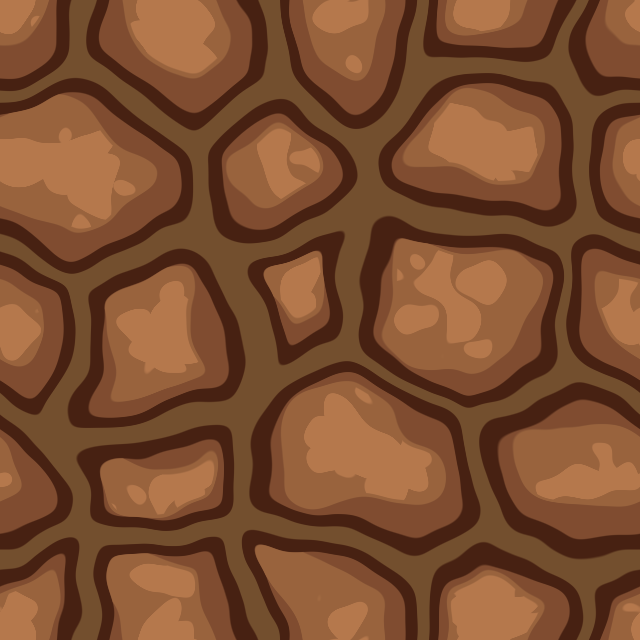
This texture is drawn by a Shadertoy shader. Its source:

```glsl
// Seamless cartoon cobblestones: outlined brown rocks with daubed highlights, set in mortar.

const int STONES = 14;

vec2 hash2(vec2 p) {
    vec2 q = vec2(dot(p, vec2(127.1, 311.7)), dot(p, vec2(269.5, 183.3)));
    return fract(sin(q) * 43758.55);
}

// Whole-number wrapping keeps opposite canvas edges identical
vec2 gradient(ivec2 cell, int period) {
    ivec2 wrapped = (cell + period) % period;
    float angle = 6.2832 * hash2(vec2(wrapped + period)).x;
    return vec2(cos(angle), sin(angle));
}

// Gradient noise that repeats once per canvas; shift is in whole cells
float noise(vec2 uv, int period, int shift) {
    vec2 p = uv * float(period), f = fract(p);
    ivec2 i = ivec2(floor(p)) + shift, e = ivec2(0, 1);
    vec2 u = f * f * f * (f * (f * 6.0 - 15.0) + 10.0);
    float a = dot(gradient(i, period), f);
    float b = dot(gradient(i + e.yx, period), f - vec2(1.0, 0.0));
    float c = dot(gradient(i + e.xy, period), f - vec2(0.0, 1.0));
    float d = dot(gradient(i + e.yy, period), f - 1.0);
    return mix(mix(a, b, u.x), mix(c, d, u.x), u.y);
}

// Shortest vector from a stone centre to p on the wrapped canvas
vec2 fromCentre(vec2 p, int id) {
    // Courses hold four and three stones in turn; the upper pair is mirrored.
    // Stones rather than joints lie across the canvas edges.
    int k = id % 7, pair = id / 7;
    float x = k < 4 ? float(k) / 4.0 + 0.04 : float(k - 4) / 3.0 - 0.08;
    float y = float(2 * pair + (k < 4 ? 0 : 1)) / 4.0;
    vec2 centre = vec2(pair == 0 ? x : -x, y);
    vec2 d = p - centre - vec2(0.08, 0.07) * (hash2(vec2(id, 7)) - 0.5);
    return d - floor(d + 0.5);
}

// A few stones away from the edges are small
float stoneSize(int id) {
    return id > 3 && id % 4 == 1 ? 0.0 : 0.55 + 0.45 * hash2(vec2(id, 3)).x;
}

float power(vec2 d, int id) {
    return dot(d, d) - 0.033 * stoneSize(id);
}

// Returns the offset from the stone centre, the rounded edge distance and the stone id
vec4 findStone(vec2 p) {
    float nearest = 9.0;
    int id = 0;
    vec2 offset = vec2(0.0);
    for (int i = 0; i < STONES; i++) {
        vec2 d = fromCentre(p, i);
        float w = power(d, i);
        if (w < nearest) { nearest = w; id = i; offset = d; }
    }
    // A soft minimum over all the dividing lines rounds the corners
    float sum = 0.0;
    for (int i = 0; i < STONES; i++) {
        if (i == id) continue;
        vec2 d = fromCentre(p, i);
        float edge = (power(d, i) - nearest) / (2.0 * length(d - offset));
        sum += exp(-edge / 0.011);
    }
    return vec4(offset, -0.011 * log(sum), float(id));
}

void mainImage(out vec4 fragColor, in vec2 fragCoord) {
    vec2 uv = fragCoord / iResolution.xy;
    float blur = 0.75 / min(iResolution.x, iResolution.y);

    // Hand-drawn wobble of the outlines
    vec2 wobble = 0.044 * vec2(noise(uv, 6, 0), noise(uv, 6, 3))
                + 0.011 * vec2(noise(uv, 15, 0), noise(uv, 15, 7));
    vec4 stone = findStone(uv + wobble);

    int id = int(stone.w + 0.5);
    float size = mix(0.5, 1.0, stoneSize(id));
    float body = stone.z - 0.007 - 0.014 * hash2(vec2(id, 5)).y;
    float face = body - 0.020;

    // Light from the upper left pushes the shade to the lower right
    float tilt = dot(stone.xy, vec2(-0.07, 0.11));
    float mid = face + tilt + 0.036 * noise(uv, 8, 2) - 0.027 * size;

    // Folded noise gives the highlight its round brush lobes
    float lobes = 0.08 * abs(noise(uv, 15, 4)) + 0.06 * noise(uv, 9, 5);
    float light = min(face + 0.6 * tilt + lobes - 0.073 * size, mid - 0.006);

    vec3 mortar = vec3(0.45, 0.31, 0.18);
    vec3 outline = vec3(0.28, 0.13, 0.07);
    vec3 shade = vec3(0.50, 0.30, 0.19);
    vec3 midtone = vec3(0.60, 0.39, 0.24);
    vec3 highlight = vec3(0.71, 0.47, 0.30);

    vec3 color = mix(mortar, outline, smoothstep(-blur, blur, body));
    color = mix(color, shade, smoothstep(-blur, blur, face));
    color = mix(color, midtone, smoothstep(-blur, blur, min(mid, face)));
    color = mix(color, highlight, smoothstep(-blur, blur, light));
    fragColor = vec4(color, 1.0);
}
```
